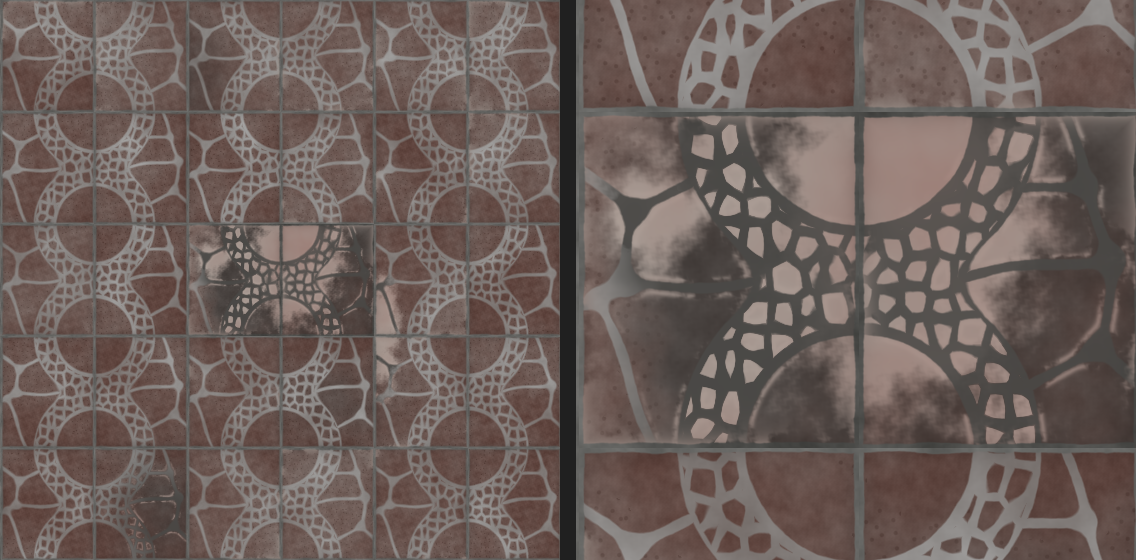
Left: the whole. Right: its middle third, enlarged.
Reproduce this texture procedurally as a Shadertoy shader.

```glsl
// Worn clay tiles, six by five, with silver pebble-filled rings and branching veins.

float hash(vec2 p) {
    return fract(sin(dot(p, vec2(127.1, 311.7))) * 4375.85);
}

// Layered, twisted sines, roughly -1 to 1
float sines(vec2 p) {
    float sum = 0.0, amp = 0.5;
    for (int i = 0; i < 6; i++) {
        p = mat2(0.8, 0.6, -0.6, 0.8) * p * 1.8 + 1.7;
        sum += amp * sin(p.x + 1.6 * sin(p.y));
        amp *= 0.65;
    }
    return sum;
}

// Cellular noise: distances to the nearest and second nearest seed
vec2 cells(vec2 p) {
    vec2 base = floor(p), f = vec2(9.0);
    for (int y = -1; y <= 1; y++)
    for (int x = -1; x <= 1; x++) {
        vec2 c = base + vec2(x, y);
        vec2 seed = c + 0.5 + 0.72 * (vec2(hash(c), hash(c + 37.0)) - 0.5);
        float d = length(seed - p);
        f = d < f.x ? vec2(d, f.x) : vec2(f.x, min(f.y, d));
    }
    return f;
}

float smoothMin(float a, float b, float k) {
    float h = max(k - abs(a - b), 0.0) / k;
    return min(a, b) - h * h * k * 0.25;
}

float segment(vec2 p, vec2 a, vec2 b) {
    vec2 pa = p - a, ba = b - a;
    return length(pa - ba * clamp(dot(pa, ba) / dot(ba, ba), 0.0, 1.0));
}

// Branching lines on both sides of the rings
float veins(vec2 p) {
    vec4 branches[12] = vec4[12](
        vec4(-0.36, 0.0, -0.84, -0.03), vec4(-0.84, -0.03, -0.79, 0.23),
        vec4(-0.79, 0.23, -1.0, 0.38), vec4(-0.79, 0.23, -0.56, 0.39),
        vec4(-0.84, -0.03, -1.0, -0.1), vec4(-0.95, -0.08, -0.72, -0.6),
        vec4(0.36, 0.0, 0.92, 0.09), vec4(0.92, 0.09, 0.72, 0.6),
        vec4(0.92, 0.09, 0.84, -0.22), vec4(0.84, -0.22, 1.0, -0.36),
        vec4(0.84, -0.22, 0.6, -0.4), vec4(0.5, 0.3, 0.82, 0.35));
    p += 0.018 * sin(p.yx * 9.0);
    float d = 1.0;
    for (int i = 0; i < 12; i++)
        d = smoothMin(d, segment(p, branches[i].xy, branches[i].zw), 0.07);
    return d - 0.017;
}

// Soft round stain
float blob(vec2 p, vec2 center, vec2 size) {
    vec2 d = (p - center) / size;
    return exp(-dot(d, d));
}

void mainImage(out vec4 fragColor, in vec2 fragCoord) {
    vec2 p = fragCoord / iResolution.y * 6.0 - vec2(0.012, 0.0);
    float soft = 7.0 / iResolution.y;
    vec2 size = vec2(1.0, 1.2);
    vec2 tile = floor(p / size);
    vec2 local = (fract(p / size) - 0.5) * size;
    float seed = hash(tile + 3.0);
    float cloud = sines(p * 1.3 + seed * 40.0);
    float fine = sines(p * 7.0 + seed * 20.0);

    // Motif: two half rings per pair of tiles, joined at the waist
    vec2 q = vec2(mod(p.x, 2.0) - 1.0, local.y);
    float above = length(q - vec2(0.0, 0.6)), below = length(q + vec2(0.0, 0.6));
    float inner = min(above, below), outer = smoothMin(above, below, 0.25);
    vec2 seeds = cells(q * vec2(10.5, 8.6) + 5.3);
    float pebble = max((0.3 - seeds.y + seeds.x) * 0.055, max(outer - 0.63, 0.445 - inner));
    float band = max(max(outer - 0.65, 0.405 - inner), -pebble);
    float line = min(band, max(veins(q), 0.635 - outer)) + 0.004 * fine;
    float inlay = 1.0 - smoothstep(-soft, soft, line);
    float inPebble = 1.0 - smoothstep(-soft, soft, pebble);

    // Clay, from red brown to dusty grey
    float dust = clamp(0.42 + 0.5 * (seed - 0.5) + 0.4 * cloud + 0.15 * fine, 0.0, 1.0);
    vec3 color = mix(vec3(0.37, 0.265, 0.24), vec3(0.47, 0.41, 0.39), dust);
    color += 0.025 * sines(p * 23.0);
    color -= 0.05 * (1.0 - smoothstep(0.08, 0.2, cells(p * 19.0).x)) * step(0.0, cloud);

    // Soot, strongest on the middle pair of tiles
    float middle = step(length(tile - vec2(2.5, 2.0)), 0.6);
    float burn = middle * smoothstep(2.05, 2.5, p.x + 0.15 * cloud);
    float corner = blob(p, vec2(1.75, 0.45), vec2(0.5, 0.6)) * step(1.0, p.x) * step(p.x, 2.0);
    float stain = blob(p, vec2(2.1, 5.2), vec2(0.3, 0.5)) * step(2.0, p.x) * step(4.8, p.y);
    stain += 0.5 * blob(p, vec2(3.6, 1.7), vec2(0.6, 0.5)) * step(tile.y, 1.0);
    float soot = clamp(max(burn, max(corner, stain)) * (0.85 + 0.3 * cloud), 0.0, 1.0);
    color = mix(color, vec3(0.27, 0.25, 0.24) + 0.03 * fine, soot * 0.9);

    // Pale pink bare patches
    float bare = middle * blob(p, vec2(3.15, 3.25), vec2(0.5, 0.75)) * 1.25;
    bare = max(bare, burn * inPebble * (0.75 + 0.3 * cloud));
    bare = max(bare, middle * blob(p, vec2(2.25, 3.25), vec2(0.28, 0.3)) * 0.8);
    bare = max(bare, blob(p, vec2(4.02, 2.45), vec2(0.28, 0.75)) * step(4.0, p.x) * step(1.2, p.y));
    bare = smoothstep(0.3, 0.75, bare + 0.16 * fine);
    vec3 pink = mix(vec3(0.65, 0.54, 0.51), vec3(0.68, 0.63, 0.6), 0.5 + 0.5 * cloud);
    color = mix(color, pink, bare * 0.9);

    // Silver inlay, tarnished where sooty and with pink rims there
    float tarnish = clamp(max(burn, max(corner, bare)) * 1.2, 0.0, 1.0);
    float rim = exp(-pow((line - 0.012) * 95.0, 2.0)) * tarnish;
    color = mix(color, pink, rim * smoothstep(-0.3, 0.5, fine) * 0.65);
    vec3 silver = mix(vec3(0.5, 0.49, 0.48), vec3(0.62, 0.615, 0.61), 0.5 + 0.45 * cloud + 0.2 * fine);
    silver = mix(silver, vec3(0.29, 0.285, 0.275), tarnish);
    color = mix(color, silver, inlay * (0.88 + 0.1 * cloud));

    // Chipped tile edges and grout
    vec2 toEdge = size * 0.5 - abs(local);
    float edge = min(toEdge.x, toEdge.y) + 0.005 * fine;
    float chips = exp(-max(edge - 0.02, 0.0) * 32.0);
    chips *= smoothstep(0.1, 0.5, cloud + 0.5 * fine + 0.6 * middle - 0.2) * step(0.45, seed + middle);
    color = mix(color, pink, chips * 0.65);
    color *= 1.0 - 0.18 * exp(-edge * 30.0);
    vec3 grout = vec3(0.4, 0.4, 0.39) + 0.05 * fine - 0.1 * burn;
    color = mix(grout, color, smoothstep(0.017 - soft, 0.017 + soft, edge));
    fragColor = vec4(color, 1.0);
}
```
